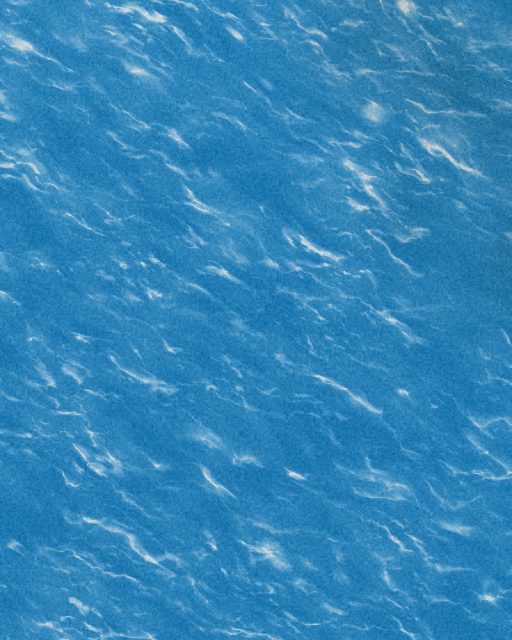
This texture is drawn by a Shadertoy shader. Its source:

```glsl
// Blue open sea seen from above, with slanting wind ripples and pale broken crests.

vec2 hash2(vec2 p) {
    vec3 q = fract(p.xyx * vec3(0.1031, 0.1030, 0.0973));
    q += dot(q, q.yzx + 33.33);
    return fract((q.xx + q.yz) * q.zy);
}

float cornerSlope(vec2 cell, vec2 offset) {
    return dot(hash2(cell) * 2.0 - 1.0, offset);
}

// Gradient noise, roughly -1 to 1
float noise(vec2 p) {
    vec2 i = floor(p), f = fract(p);
    vec2 w = f * f * f * (f * (f * 6.0 - 15.0) + 10.0);
    vec2 e = vec2(1.0, 0.0);
    float low = mix(cornerSlope(i, f), cornerSlope(i + e, f - e), w.x);
    float high = mix(cornerSlope(i + e.yx, f - e.yx), cornerSlope(i + 1.0, f - 1.0), w.x);
    return 1.6 * mix(low, high, w.y);
}

float swell(vec2 p) {
    float height = 0.0, amplitude = 1.0;
    for (int octave = 0; octave < 4; octave++) {
        height += amplitude * noise(p);
        p = mat2(0.98, 0.2, -0.2, 0.98) * p * 1.93 + 17.3;
        amplitude *= 0.48;
    }
    return height;
}

vec2 rotate(vec2 p, float angle) {
    float c = cos(angle), s = sin(angle);
    return vec2(c * p.x + s * p.y, c * p.y - s * p.x);
}

// Bright wave front: crisp lower edge, soft trail above, open at the ends
float crest(vec2 p) {
    float height = swell(p) - 0.03;
    float rise = swell(p + vec2(0.0, 0.2)) - 0.03 - height;
    float front = height > 0.0 ? exp(-3.6 * height) : exp(10.0 * height);
    return front * smoothstep(-0.02, 0.28, rise);
}

vec3 seaColor(float tone) {
    vec3 color = mix(vec3(0.115, 0.47, 0.69), vec3(0.19, 0.53, 0.735), clamp(tone / 0.25, 0.0, 1.0));
    color = mix(color, vec3(0.38, 0.64, 0.80), clamp((tone - 0.25) / 0.3, 0.0, 1.0));
    return mix(color, vec3(0.76, 0.83, 0.87), clamp((tone - 0.55) / 0.5, 0.0, 1.0));
}

void mainImage(out vec4 fragColor, in vec2 fragCoord) {
    vec2 p = fragCoord / iResolution.y;
    vec2 bent = p + 0.014 * vec2(noise(p * 9.0), noise(p * 9.0 + 40.0));

    // Three sizes of wave, the smaller ones lying flatter
    vec2 large = rotate(bent, -0.62) * vec2(5.5, 13.0) + 3.0;
    vec2 medium = rotate(bent, -0.42) * vec2(12.0, 24.0) + 61.0;
    vec2 small = rotate(bent, -0.5) * vec2(23.0, 44.0) + 127.0;

    // Crests come in patches
    float gust = smoothstep(-0.35, 0.45, noise(rotate(p, -0.6) * vec2(5.0, 9.0) + 9.0));
    float broken = smoothstep(-0.3, 0.4, noise(p * 15.0 + 80.0));
    float bigCrest = crest(large);

    float tone = 0.085 + 0.19 * swell(rotate(bent, -0.55) * vec2(6.0, 13.0) + 200.0);
    tone += 0.14 * swell(rotate(bent, -0.65) * vec2(16.0, 42.0) + 310.0);
    tone += bigCrest * mix(0.14, 0.85, broken);
    tone += crest(medium) * mix(0.2, 0.78, gust);
    tone += crest(small) * (0.10 + 0.32 * gust + 0.65 * bigCrest);
    tone += 0.09 * smoothstep(0.4, 1.0, p.y);
    vec3 color = seaColor(tone);

    // Greyer shade at the upper right
    float shade = smoothstep(0.45, 0.85, p.x + 0.3 * (p.y - 0.6)) * smoothstep(0.35, 0.7, p.y);
    shade *= 0.6 + 0.6 * noise(p * 6.0 + 150.0);
    color *= mix(vec3(1.0), vec3(0.95, 0.87, 0.83), clamp(shade, 0.0, 1.0));

    // Soft grain
    color += 0.06 * noise(p * 280.0) + 0.035 * noise(rotate(p, 0.7) * 150.0 + 31.0);
    fragColor = vec4(clamp(color, 0.0, 1.0), 1.0);
}
```
